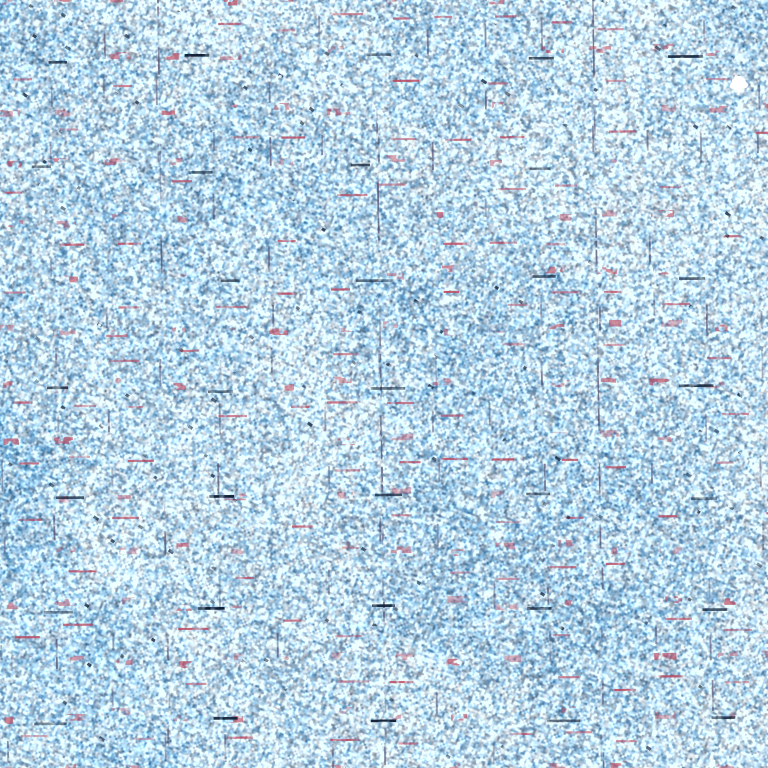
Write a WebGL 2 fragment shader that draws this texture.

```glsl
#version 300 es
precision highp float;
// Pale blue grainy sheet with a slightly tilted grid of broken red and dark dashes.

uniform vec2 u_resolution;
out vec4 fragColor;

const vec3 BASE_COLOR = vec3(0.735, 0.850, 0.928);
const vec3 GRAIN_GAIN = vec3(0.118, 0.108, 0.092);
const vec3 CHROMA_GAIN = vec3(-0.060, 0.004, 0.045);
const vec3 RED_INK = vec3(0.74, 0.27, 0.36);
const vec3 DARK_INK = vec3(0.06, 0.12, 0.21);
const vec3 THREAD_INK = vec3(0.32, 0.30, 0.43);
const vec2 GRID_PITCH = vec2(0.0708, 0.0717);
const vec2 DARK_PITCH = vec2(0.2124, 0.1434);
const float SEAM_PITCH = 0.2832;
const float FINE_GRAIN = 345.0;
const float COARSE_GRAIN = 215.0;
const float GRID_TILT = 0.014;
const vec2 BARE_SPOT = vec2(0.962, 0.890);
const float BARE_RADIUS = 0.010;

// Integer hash of a lattice cell, giving 0 to 1.
float hash(vec2 cell, uint seed) {
    uvec2 q = uvec2(ivec2(cell)) * uvec2(1597u, 3571u);
    uint h = q.x ^ (q.y * 2699u + seed * 9781u);
    h = (h ^ (h >> 16)) * 0x7feb352du;
    h = (h ^ (h >> 15)) * 0x846ca68bu;
    h ^= h >> 16;
    return float(h >> 8) / 16777216.0;
}

float valueNoise(vec2 p, uint seed) {
    vec2 i = floor(p);
    vec2 f = fract(p);
    f = f * f * (3.0 - 2.0 * f);
    float low = mix(hash(i, seed), hash(i + vec2(1, 0), seed), f.x);
    float high = mix(hash(i + vec2(0, 1), seed), hash(i + vec2(1, 1), seed), f.x);
    return mix(low, high, f.y);
}

vec2 rotate(vec2 p, float angle) {
    float c = cos(angle), s = sin(angle);
    return vec2(c * p.x - s * p.y, s * p.x + c * p.y);
}

// One randomly placed, sized and faded bar in each occupied grid cell.
float dashes(vec2 p, vec2 pitch, vec2 halfSize, vec2 jitter,
             float density, uint seed, float pixel) {
    vec2 cell = floor(p / pitch);
    vec2 local = p - (cell + 0.5) * pitch;
    vec2 offset = vec2(hash(cell, seed), hash(cell, seed + 1u)) * 2.0 - 1.0;
    float size = mix(0.5, 1.0, hash(cell, seed + 2u));
    vec2 extent = halfSize.x > halfSize.y ? vec2(halfSize.x * size, halfSize.y)
                                          : vec2(halfSize.x, halfSize.y * size);
    vec2 d = abs(local - offset * jitter) - extent;
    vec2 cover = 1.0 - smoothstep(-0.5 * pixel, 0.7 * pixel, d);
    float present = step(hash(cell, seed + 3u), density);
    float fade = mix(0.5, 1.0, hash(cell, seed + 4u));
    return cover.x * cover.y * present * fade;
}

void main() {
    float scale = min(u_resolution.x, u_resolution.y);
    vec2 p = gl_FragCoord.xy / scale;
    float pixel = 1.0 / scale;

    // Fine speckle over soft clouds, deeper towards the lower left.
    float fine = valueNoise(rotate(p, 0.37) * FINE_GRAIN, 1u) - 0.5;
    float coarse = valueNoise(rotate(p, -0.52) * COARSE_GRAIN, 2u) - 0.5;
    float tint = valueNoise(rotate(p, 0.81) * COARSE_GRAIN, 3u) - 0.5;
    float cloud = valueNoise(p * 5.0, 4u) + 0.7 * valueNoise(p * 15.0, 5u) - 0.85;
    float corner = 1.0 - smoothstep(-0.06, 0.06, p.x * 1.6 + p.y - 0.44 + 0.12 * cloud);
    float shade = 4.3 * fine + 3.6 * coarse + 0.7 * cloud - 0.4 * corner;
    float chroma = 2.6 * tint - 0.6 * cloud + 0.5 * corner;
    vec3 color = BASE_COLOR + GRAIN_GAIN * shade + CHROMA_GAIN * chroma;
    color = min(color, vec3(0.93, 1.0, 1.0));

    // Worn ink on the tilted grid.
    vec2 g = p + vec2(GRID_TILT * p.y, -0.006 * p.x);
    float wear = smoothstep(0.15, 0.5, valueNoise(p * 170.0, 6u));
    float broken = smoothstep(0.4, 0.65, valueNoise(p * vec2(150.0, 210.0), 7u));

    float threads = dashes(g + vec2(0.028, 0.02), GRID_PITCH, vec2(0.0011, 0.021),
                           vec2(0.004, 0.012), 0.48, 20u, pixel);
    float seamDist = abs(mod(g.x - 0.078, SEAM_PITCH) - 0.5 * SEAM_PITCH);
    float seam = 1.0 - smoothstep(0.0005, 0.0005 + pixel, seamDist);
    seam *= smoothstep(0.35, 0.75, valueNoise(vec2(g.x * 4.0, g.y * 24.0), 8u));
    color = mix(color, THREAD_INK, 0.75 * max(threads * mix(0.4, 1.0, wear), seam * wear));

    float flecks = dashes(g + vec2(0.01, 0.04), GRID_PITCH, vec2(0.015, 0.0042),
                          vec2(0.010, 0.006), 0.7, 30u, pixel);
    float redBars = dashes(g, GRID_PITCH, vec2(0.020, 0.0013),
                           vec2(0.012, 0.011), 0.48, 40u, pixel);
    color = mix(color, RED_INK, 0.85 * max(flecks * broken * 0.8, redBars * mix(0.5, 1.0, wear)));

    float darkBars = dashes(g + vec2(0.03, 0.01), DARK_PITCH, vec2(0.023, 0.0016),
                            vec2(0.022, 0.005), 0.85, 50u, pixel);
    float specks = dashes(rotate(p, 0.6), vec2(0.032), vec2(0.0038, 0.0018),
                          vec2(0.011), 0.14, 60u, pixel);
    color = mix(color, DARK_INK, max(darkBars * mix(0.65, 1.0, wear), 0.8 * specks * wear));

    // Small bare patch with a ragged rim.
    float rim = length(p - BARE_SPOT) - BARE_RADIUS + 0.008 * coarse;
    color = mix(color, vec3(1.0), 1.0 - smoothstep(-pixel, pixel, rim));

    fragColor = vec4(clamp(color, 0.0, 1.0), 1.0);
}
```
